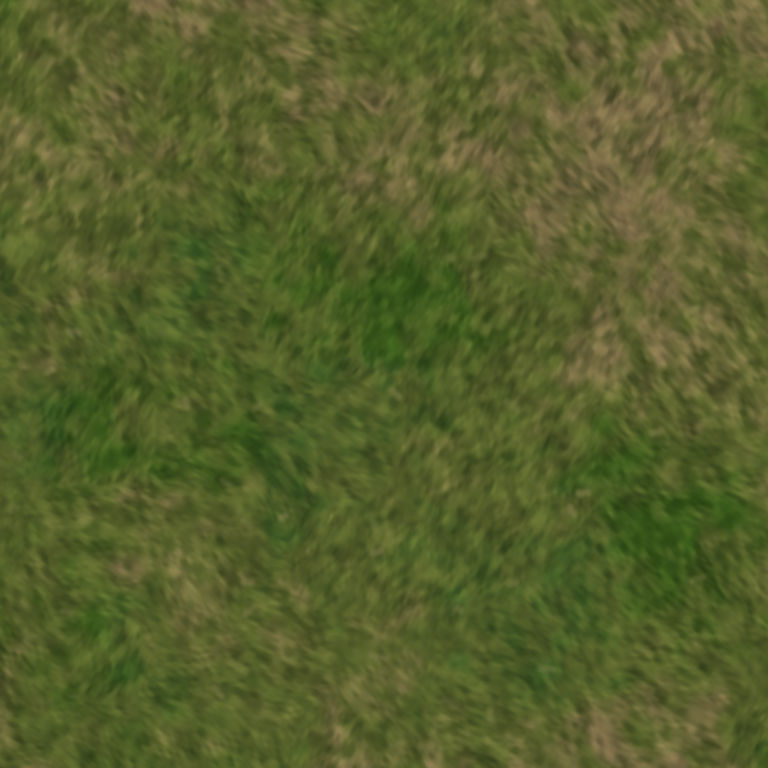
Write a Shadertoy shader that draws this texture.

```glsl
// Soft, worn lawn: lush and dry patches under short, slanted grass mottling.

const vec3 LUSH = vec3(0.200, 0.330, 0.090);
const vec3 COOL_LUSH = vec3(0.210, 0.340, 0.130);
const vec3 OLIVE = vec3(0.333, 0.371, 0.162);
const vec3 STRAW = vec3(0.465, 0.410, 0.268);
const vec3 PALE_BLADE = vec3(0.56, 0.53, 0.34);

const float PATCH_SCALE = 3.6;       // broad patches per canvas
const float PATCH_GAIN = 1.40;       // contrast between lush and dry
const float TUFT_SCALE = 38.0;       // small clumps per canvas
const float TUFT_TINT = 0.32;
const float TUFT_SHADE = 0.24;
const vec2 BLADE_SCALE = vec2(60.0, 108.0); // along, across the blades
const float BLADE_TINT = 0.28;
const float BLADE_SHADE = 0.46;
const float STEEP_ANGLE = -1.02;
const float SHALLOW_ANGLE = -0.62;
const float RISING_ANGLE = 0.95;
const float BEND = 0.006;            // waviness of the blades
const float FLECK_SCALE = 26.0;
const float FLECK_CHANCE = 0.20;

float hash(vec2 p) {
    return fract(sin(dot(p, vec2(127.1, 311.7))) * 43758.5);
}

float noise(vec2 p) {
    vec2 i = floor(p);
    vec2 f = fract(p);
    f = f * f * f * (f * (f * 6.0 - 15.0) + 10.0);
    float low = mix(hash(i), hash(i + vec2(1, 0)), f.x);
    float high = mix(hash(i + vec2(0, 1)), hash(i + vec2(1, 1)), f.x);
    return mix(low, high, f.y);
}

mat2 rotation(float angle) {
    float c = cos(angle), s = sin(angle);
    return mat2(c, -s, s, c);
}

// Layered noise, turned between octaves to hide the lattice.
float fbm(vec2 p) {
    float sum = 0.0, weight = 0.5;
    for (int i = 0; i < 4; i++) {
        sum += weight * noise(p);
        p = rotation(0.65) * p * 2.03 + 17.3;
        weight *= 0.5;
    }
    return sum / 0.9375;
}

// Noise stretched along one direction.
float blades(vec2 p, float angle) {
    vec2 q = rotation(angle) * p * BLADE_SCALE;
    vec2 fine = rotation(angle + 0.25) * p * BLADE_SCALE * 1.7;
    return 0.64 * noise(q + 31.0) + 0.36 * noise(fine + 77.0);
}

// Sparse pale blades, one candidate per cell; returns coverage.
float flecks(vec2 p) {
    vec2 q = p * FLECK_SCALE;
    vec2 cell = floor(q);
    float cover = 0.0;
    for (int y = -1; y <= 1; y++)
    for (int x = -1; x <= 1; x++) {
        vec2 id = cell + vec2(x, y);
        vec2 center = id + 0.2 + 0.6 * vec2(hash(id + 3.1), hash(id + 8.7));
        float angle = mix(-1.5, 1.2, hash(id + 14.2));
        vec2 d = rotation(angle) * (q - center);
        float halfLength = mix(0.06, 0.24, hash(id + 21.4));
        d.x -= clamp(d.x, -halfLength, halfLength);
        float strength = hash(id + 35.9);
        strength *= strength * step(hash(id + 42.6), FLECK_CHANCE);
        cover = max(cover, strength * (1.0 - smoothstep(0.0, 0.22, length(d))));
    }
    return cover;
}

void mainImage(out vec4 fragColor, in vec2 fragCoord) {
    vec2 p = fragCoord / iResolution.y;

    // Bent coordinates and regional blade direction
    vec2 bend = vec2(noise(p * 24.0 + 5.0), noise(p * 24.0 + 61.0)) - 0.5;
    vec2 w = p + BEND * bend;
    float steepness = smoothstep(0.40, 0.60, noise(p * 8.0 + 9.0));
    float rising = smoothstep(0.52, 0.70, noise(p * 7.0 + 43.0) + 0.30 * (p.y - 0.5));
    float blade = mix(blades(w, SHALLOW_ANGLE), blades(w, STEEP_ANGLE), steepness);
    blade = mix(blade, blades(w, RISING_ANGLE), rising) - 0.5;

    // Dryness from broad patches down to single blades
    float patches = fbm(p * PATCH_SCALE + 0.3 * bend + 12.0) - 0.5;
    float tuft = noise(rotation(STEEP_ANGLE) * w * TUFT_SCALE * vec2(0.8, 1.3)) - 0.5;
    float tint = noise(rotation(0.4) * w * TUFT_SCALE + 90.0) - 0.5;
    float dryness = 0.5 + PATCH_GAIN * patches + 0.12 * (0.5 - p.x)
                  + TUFT_TINT * tint + BLADE_TINT * blade;
    dryness = clamp(dryness, 0.0, 1.05);

    // Colour ramp
    vec3 lush = mix(LUSH, COOL_LUSH, smoothstep(0.4, 0.75, noise(p * 4.5 + 70.0)));
    vec3 color = mix(lush, OLIVE, smoothstep(-0.1, 0.55, dryness));
    color = mix(color, STRAW, smoothstep(0.48, 1.0, dryness));

    // Shading and pale blades
    color *= 1.0 + BLADE_SHADE * blade + TUFT_SHADE * tuft;
    color = mix(color, PALE_BLADE, 0.5 * flecks(w));

    fragColor = vec4(color, 1.0);
}
```
